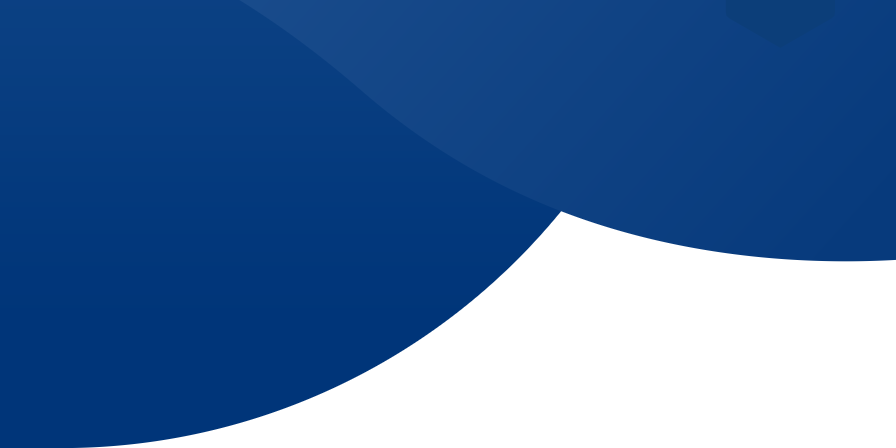
This background is drawn by a WebGL 1 fragment shader. Its source:

```glsl
precision highp float;
// Two overlapping blue waves on white, with a faint hexagon at the top right.

uniform vec2 u_resolution;

// Soft coverage of a shape from its signed distance (negative inside).
float coverage(float dist) {
  return clamp(0.5 - dist * u_resolution.y, 0.0, 1.0);
}

// Depth below the top of the S-shaped lower edge of the right wave.
float waveDepth(float x) {
  float d2 = (1.888 - x) * (1.888 - x);
  float bowl = 0.5833 - 0.2511 * d2 - 0.064 * d2 * d2;
  float t = 0.8073 - x;
  float crest = 0.2027 - 0.866 * t + 0.453 * t * t;
  return t > 0.0 ? crest : bowl;
}

// Rounded hexagon standing on a corner.
float hexagon(vec2 p, float apothem, float corner) {
  p = abs(p);
  vec2 q = vec2(p.x, dot(p, vec2(0.5, 0.866))) - apothem + corner;
  // Distance to the nearest rounded corner or flat side
  vec2 n = vec2(0.5, 0.866);
  float side = max(q.x, q.y);
  float blend = max(corner - abs(q.x - q.y), 0.0);
  return side + 0.15 * blend * blend / corner - corner + 0.0 * n.x;
}

void main() {
  // Height is one unit; depth is measured down from the top.
  vec2 p = gl_FragCoord.xy / u_resolution.y;
  float depth = 1.0 - p.y;
  vec3 color = vec3(1.0);

  // Left wave: a large disc, flat beyond its lowest point
  vec2 fromCenter = vec2(max(p.x - 0.138, 0.0), depth + 0.4388);
  float disc = length(fromCenter) - 1.439;
  vec3 navy = mix(vec3(0.045, 0.255, 0.515), vec3(0.0, 0.208, 0.474),
                  smoothstep(-0.15, 0.8, depth));
  color = mix(color, navy, coverage(disc));

  // Right wave: vertical offset scaled by slope to a true distance
  float slope = (waveDepth(p.x + 0.002) - waveDepth(p.x - 0.002)) / 0.004;
  float wave = (depth - waveDepth(p.x)) / sqrt(1.0 + slope * slope);
  float fade = clamp((p.x - 0.55 + depth * 0.9) / 1.85, 0.0, 1.0);
  vec3 azure = mix(vec3(0.096, 0.294, 0.545), vec3(0.027, 0.227, 0.486), fade);
  color = mix(color, azure, coverage(wave));

  // Hexagon cut by the top edge
  float hex = hexagon(p - vec2(1.742, 1.034), 0.122, 0.012);
  color = mix(color, vec3(0.047, 0.243, 0.475), coverage(hex));

  gl_FragColor = vec4(color, 1.0);
}
```
